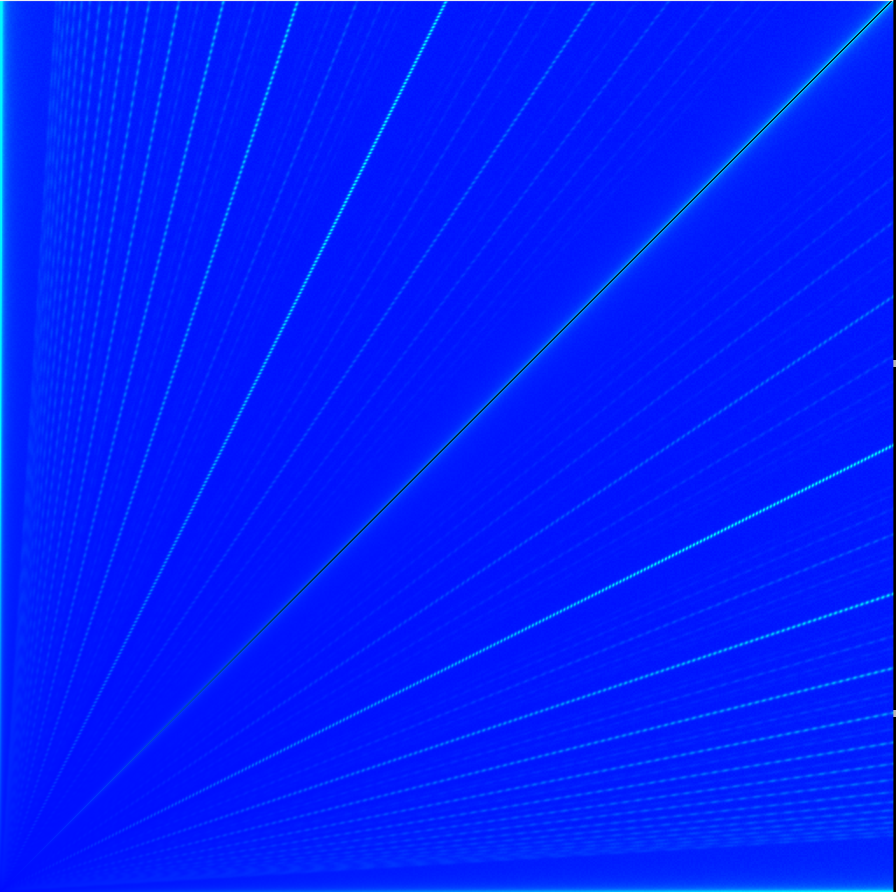
A Shadertoy shader for this background:

```glsl
// A fan of dotted rays leaves the lower left corner along every simple
// fraction slope p/q, over deep blue. Simple slopes shine brightest; the two
// axes and the diagonal carry a wide glow that grows away from the corner.

const vec2 LATTICE = vec2(512.0, 510.0);   // lattice cells across the canvas
const float SPAN = 510.0;                  // side of the square plot in cells
const float TAU = 6.283185;
const int MAX_DENOMINATOR = 16;
const float MAX_PRODUCT = 70.0;            // slopes with larger p*q are too faint

float hash21(vec2 p) {
    vec3 q = fract(vec3(p.xyx) * 0.1031);
    q += dot(q, q.yzx + 33.33);
    return fract((q.x + q.y) * q.z);
}

int gcd(int a, int b) {
    for (int i = 0; i < 8 && b != 0; i++) {
        int r = a % b;
        a = b;
        b = r;
    }
    return a;
}

// Long falloff around a line, d in cells
float glow(float d, float strength) {
    return strength / (d + 0.7);
}

// One dotted ray of slope p/q, with lo <= hi in cells
float dottedRay(float lo, float hi, float p, float q) {
    float d = abs(q * lo - p * hi) / length(vec2(p, q));
    float amplitude = min(2.2 / (p * q) * hi / SPAN, 0.85);
    float dots = mix(0.35, 1.0, 0.5 + 0.5 * cos(TAU * hi / q));
    return amplitude * (dots * exp(-1.2 * d * d) + 0.08 / (1.0 + d));
}

// All reduced fractions between 0 and 1, mirrored about the diagonal
float rayFan(float lo, float hi) {
    float sum = 0.0;
    for (int q = 2; q <= MAX_DENOMINATOR; q++) {
        for (int p = 1; p < q; p++) {
            if (float(p * q) > MAX_PRODUCT || gcd(q, p) > 1) continue;
            sum += dottedRay(lo, hi, float(p), float(q));
        }
    }
    return sum;
}

void mainImage(out vec4 fragColor, in vec2 fragCoord) {
    vec2 cell = fragCoord / iResolution.xy * LATTICE;
    vec2 pos = max(cell - 0.5, 0.0);
    float lo = min(pos.x, pos.y);
    float hi = max(pos.x, pos.y);
    float reach = hi / SPAN;
    float diagonal = abs(pos.x - pos.y);

    // Green level over full blue: ground, speckle, rays and glows
    float level = 0.03 + 0.02 * reach;
    level += 0.035 * reach * hash21(floor(cell));
    level += rayFan(lo, hi);
    level += glow(diagonal, 1.2 * reach);
    level += glow(pos.x, 1.3 * pos.y / SPAN);
    level += glow(pos.y + 0.6, 1.2 * pos.x / SPAN);
    vec3 color = vec3(0.0, min(level, 0.97), 1.0);

    // Dark core of the diagonal
    float core = 1.0 - smoothstep(0.3, 0.9, diagonal);
    color = mix(color, vec3(0.0, 0.1, 0.25), core * smoothstep(0.08, 0.4, reach));

    // Pale top border, then black right border with sparse ticks
    float top = smoothstep(SPAN - 1.0, SPAN - 0.2, cell.y);
    color = mix(color, vec3(0.95), top);
    float tick = 0.7 * step(0.96, hash21(vec2(floor(cell.y / 4.0), 7.0)));
    float right = smoothstep(SPAN + 0.1, SPAN + 0.9, cell.x);
    color = mix(color, vec3(tick), right);

    fragColor = vec4(color, 1.0);
}
```
